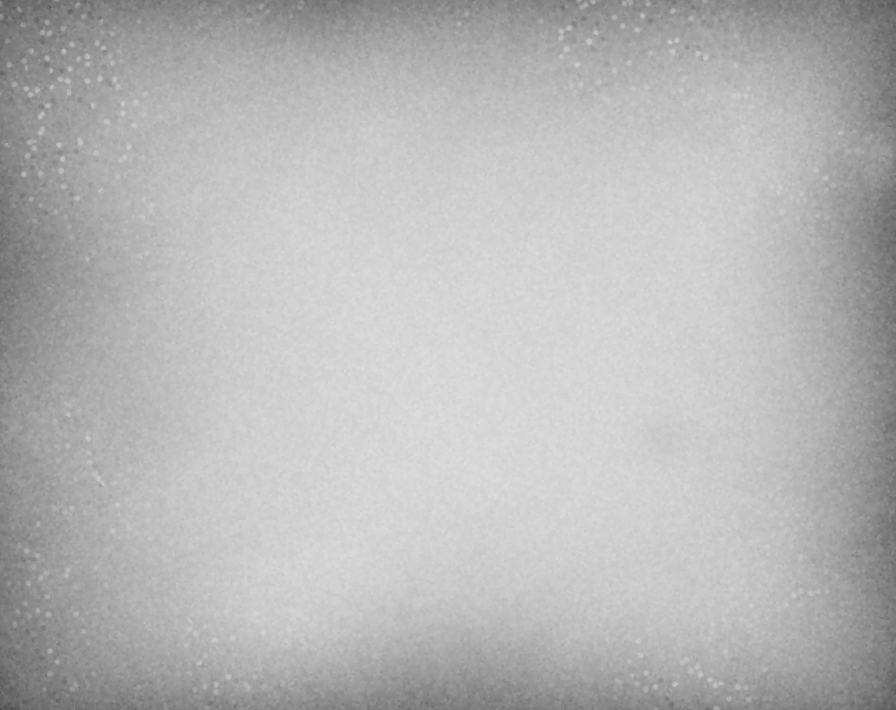
A Shadertoy shader for this texture:

```glsl
// Weathered pale grey plaster with a dark, uneven vignette and fine cellular grain.

const float BASE_TONE = 0.845;
const vec4 EDGE_DEPTH = vec4(0.42, 0.47, 0.39, 0.40);     // left, right, bottom, top
const vec4 EDGE_REACH = vec4(0.118, 0.086, 0.084, 0.108); // falloff in canvas fractions
const float CORNER_POWER = 1.6;
const float SHADE_SOFTNESS = 0.6;
const float CLOUD_AMOUNT = 0.022;
const float GRAIN_CENTER = 0.055;
const float GRAIN_EDGE = 0.24;
const float FLECK_AMOUNT = 0.12;

// Stains: centre x, centre y, radius, tone change
const int STAIN_COUNT = 11;
const vec4 STAINS[STAIN_COUNT] = vec4[](
    vec4(0.50, 0.03, 0.11, -0.07),
    vec4(0.33, 0.15, 0.10, 0.035),
    vec4(0.05, 0.08, 0.14, -0.04),
    vec4(0.04, 0.64, 0.10, -0.05),
    vec4(0.36, 1.00, 0.06, -0.06),
    vec4(1.00, 0.68, 0.09, -0.05),
    vec4(0.88, 0.80, 0.11, 0.035),
    vec4(0.745, 0.385, 0.035, -0.04),
    vec4(0.15, 0.42, 0.10, -0.025),
    vec4(0.98, 0.78, 0.035, 0.09),
    vec4(0.02, 0.40, 0.07, 0.035)
);

vec2 hash2(vec2 cell) {
    vec3 q = fract(cell.xyx * vec3(0.1031, 0.1030, 0.0973));
    q += dot(q, q.yzx + 33.33);
    return fract((q.xx + q.yz) * q.zy);
}

// Distance to the nearest scattered point, plus that point's random value
vec2 cellular(vec2 p) {
    vec2 cell = floor(p), local = fract(p);
    vec2 nearest = vec2(8.0, 0.0);
    for (int j = -1; j <= 1; j++) {
        for (int i = -1; i <= 1; i++) {
            vec2 offset = vec2(i, j);
            vec2 seed = hash2(cell + offset);
            float dist = length(offset + seed - local);
            if (dist < nearest.x) nearest = vec2(dist, fract(seed.x * 7.3 + seed.y * 13.7));
        }
    }
    return nearest;
}

// Warped, rotated sine layers for cloudy mottling, roughly -1 to 1
float clouds(vec2 p) {
    float sum = 0.0, weight = 0.5;
    mat2 turn = mat2(0.8, 0.6, -0.6, 0.8);
    for (int i = 0; i < 6; i++) {
        p = turn * p + 0.55 * sin(p.yx * 1.3 + float(i) * 2.1);
        sum += weight * sin(p.x) * sin(p.y + 1.7);
        p *= 1.85;
        weight *= 0.72;
    }
    return sum;
}

// Darkness gathered from the four edges, rounded at the corners
float vignette(vec2 uv) {
    vec4 inset = max(vec4(uv.x, 1.0 - uv.x, uv.y, 1.0 - uv.y), 0.0);
    vec4 loss = EDGE_DEPTH * exp(-inset / EDGE_REACH);
    float total = pow(dot(pow(loss, vec4(CORNER_POWER)), vec4(1.0)), 1.0 / CORNER_POWER);
    return total / (1.0 + SHADE_SOFTNESS * total);
}

float stains(vec2 uv) {
    float sum = 0.0;
    for (int i = 0; i < STAIN_COUNT; i++) {
        vec2 d = (uv - STAINS[i].xy) / STAINS[i].z;
        sum += STAINS[i].w * exp(-dot(d, d));
    }
    return sum;
}

void mainImage(out vec4 fragColor, in vec2 fragCoord) {
    vec2 uv = fragCoord / iResolution.xy;
    vec2 p = fragCoord / iResolution.y;

    // Broad light and shade with ragged boundaries
    float mottle = clouds(p * 9.0);
    float shade = vignette(uv);
    float tone = BASE_TONE - shade + stains(uv + 0.012 * mottle);
    tone += CLOUD_AMOUNT * mottle * (0.5 + 3.0 * shade);

    // Two sizes of mineral grain, stronger toward the edges
    vec2 fine = cellular(p * 190.0);
    vec2 coarse = cellular(p * 85.0 + 31.0);
    float grain = 0.65 * (fine.y - 0.5) * smoothstep(1.0, 0.1, fine.x)
                + 0.28 * (0.45 - coarse.x);
    tone += grain * (GRAIN_CENTER + GRAIN_EDGE * shade);

    // Sparse pale chips and dark pits clustered in worn patches
    float wear = smoothstep(-0.1, 0.7, clouds(p * 6.0 + 19.0)) * smoothstep(0.02, 0.25, shade);
    float chip = smoothstep(0.5, 0.15, coarse.x);
    tone += FLECK_AMOUNT * chip * wear * (step(0.78, coarse.y) - 0.7 * step(coarse.y, 0.14));

    fragColor = vec4(vec3(clamp(tone, 0.0, 1.0)), 1.0);
}
```
